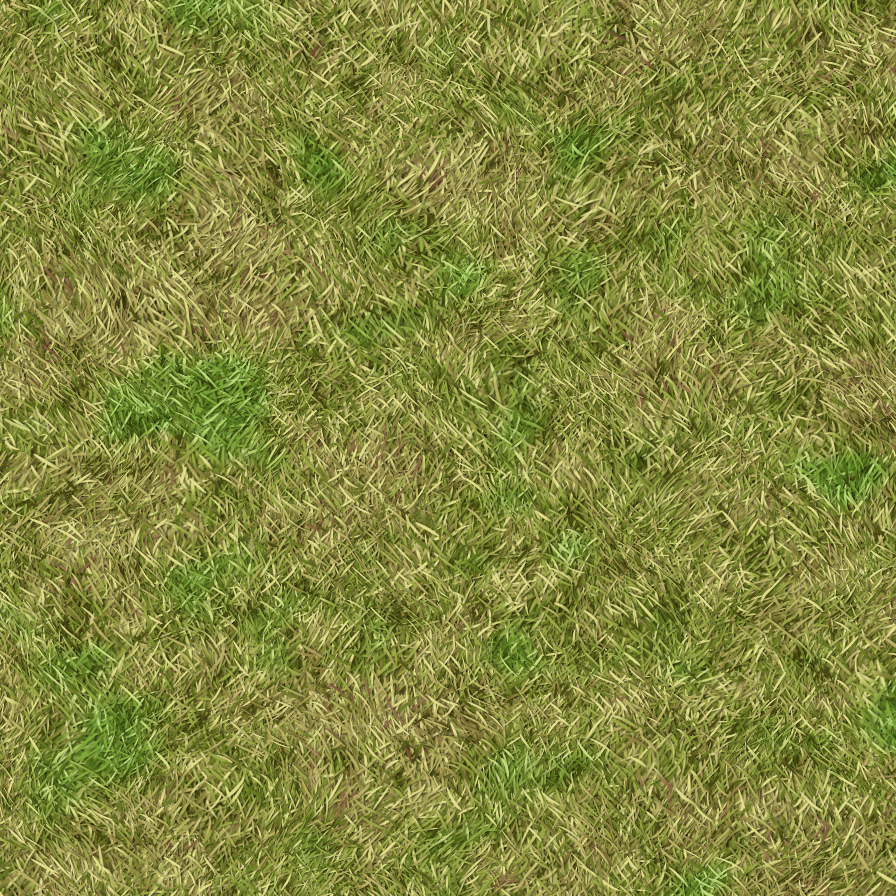
This texture is drawn by a Shadertoy shader. Its source:

```glsl
#define LAYERS 10
#define CELL_SIZE vec2(0.034, 0.0055)
#define BLADE_WIDTH 0.0013
#define LEAN_SPREAD 2.5
#define WARP 0.028
#define DRY_SHARE 0.42
#define PATCH_SCALE 7.0
#define SHADOW_DEPTH 0.2
#define CONTRAST 1.12

const vec3 SOIL   = vec3(0.30, 0.30, 0.08);
const vec3 MOSS   = vec3(0.41, 0.47, 0.14);
const vec3 LEAF   = vec3(0.57, 0.62, 0.25);
const vec3 HAY    = vec3(0.54, 0.50, 0.24);
const vec3 STRAW  = vec3(0.68, 0.65, 0.36);
const vec3 PALE   = vec3(0.81, 0.80, 0.49);
const vec3 LITTER = vec3(0.50, 0.33, 0.24);
const vec3 MEAN   = vec3(0.56, 0.575, 0.265);

vec4 hash4(vec2 p) {
    vec4 q = fract(p.xyxy * vec4(0.1031, 0.1030, 0.0973, 0.1099));
    q += dot(q, q.wzxy + 33.33);
    return fract((q.xxyz + q.yzzw) * q.zywx);
}

float gradientDot(vec2 cell, vec2 offset) {
    return dot(hash4(cell + 71.0).xy * 2.0 - 1.0, offset);
}

float gradientNoise(vec2 p) {
    vec2 i = floor(p), f = p - i;
    vec2 u = f * f * (3.0 - 2.0 * f);
    vec2 e = vec2(0.0, 1.0);
    return mix(mix(gradientDot(i, f), gradientDot(i + e.yx, f - e.yx), u.x),
               mix(gradientDot(i + e, f - e), gradientDot(i + 1.0, f - 1.0), u.x), u.y);
}

float fbm(vec2 p) {
    return gradientNoise(p) + 0.65 * gradientNoise(p * 2.3 + 13.7);
}

// Turf colour from lightness and dryness, both about 0 to 1
vec3 turfColor(float light, float dry) {
    vec3 low = mix(MOSS, HAY, dry);
    vec3 high = mix(LEAF, STRAW, dry);
    vec3 c = mix(SOIL, low, smoothstep(0.0, 0.2, light));
    c = mix(c, high, smoothstep(0.3, 0.54, light));
    return mix(c, PALE, smoothstep(0.76, 0.98, light));
}

float dryness(float pick, float patchDry) {
    return smoothstep(-0.2, 0.2, pick - 1.0 + DRY_SHARE + 0.9 * patchDry);
}

void mainImage(out vec4 fragColor, in vec2 fragCoord) {
    vec2 p = fragCoord / iResolution.y;
    float pixel = 1.0 / iResolution.y;

    // Slowly varying fields: dry patches, clump shade, growth direction
    float patchDry = fbm(p * PATCH_SCALE * vec2(0.85, 1.15));
    float clump = fbm(p * PATCH_SCALE * vec2(2.6, 3.4) + 40.0);
    float flow = 1.45 + 3.0 * gradientNoise(p * 8.0 + 9.0);
    float lush = smoothstep(0.1, 0.5, -patchDry);
    vec2 bent = p + WARP * vec2(gradientNoise(p * 9.0 + 23.0), gradientNoise(p * 9.0 + 57.0));

    // Matted undergrowth
    float grain = gradientNoise(p * vec2(190.0, 130.0));
    vec3 col = turfColor(0.36 + 0.7 * grain + 0.35 * clump, dryness(0.5 + 0.5 * clump, patchDry));

    // Each layer leans one way; its staggered columns hold one blade per cell
    for (int layer = 0; layer < LAYERS; layer++) {
        float n = float(layer);
        float height = n / float(LAYERS - 1);
        float angle = 1.5 + LEAN_SPREAD * (fract(n * 0.618 + 0.3) - 0.5);
        vec2 dir = vec2(cos(angle), sin(angle));
        vec2 g = vec2(dot(bent, dir), dot(bent, vec2(-dir.y, dir.x))) / CELL_SIZE + n * 17.31;
        float grows = 0.62 + 0.4 * cos(2.0 * (angle - flow));

        for (int k = -1; k <= 1; k++) {
            float column = floor(g.y) + float(k);
            float slide = g.x + fract(column * column * 0.618) * 7.0;
            vec2 cell = vec2(floor(slide), column);
            vec4 a = hash4(cell + n * 113.0);
            vec4 b = fract(a.wxyz * 41.7);

            // Curved, tapered blade outline
            float halfLen = mix(0.26, 0.5, a.x);
            float s = (slide - cell.x - mix(halfLen, 1.0 - halfLen, b.x)) / halfLen;
            float bend = (a.y - 0.5) * 1.1 * s + (b.y - 0.5) * 0.7 * s * s;
            float side = (g.y - column - a.z - bend) * CELL_SIZE.y;
            float taper = sqrt(max(1.0 - s * s, 0.0));
            float width = BLADE_WIDTH * mix(0.6, 1.25, b.z) * taper;
            float present = smoothstep(-0.04, 0.04, grows - b.w);
            float cover = clamp((width - abs(side)) / pixel + 0.5, 0.0, 1.0);
            cover *= smoothstep(0.0, 0.4, taper) * present;

            // Blade colour, with a soft shadow to one side
            float shade = smoothstep(2.2 * BLADE_WIDTH, 0.0, abs(side + BLADE_WIDTH)) * taper * present;
            float light = a.w + 0.34 * clump + 0.12 * s + 0.12 * (height - 0.3);
            vec3 blade = turfColor(light, dryness(fract(a.z * 23.3 + a.y), patchDry));
            blade *= mix(vec3(1.0), vec3(0.83, 0.99, 0.85), lush);
            float litter = step(0.96, fract(a.x * 31.7)) * smoothstep(-0.1, 0.3, patchDry);
            blade = mix(blade, LITTER, 0.8 * litter);

            col *= 1.0 - SHADOW_DEPTH * shade;
            col = mix(col, blade * 1.05, cover);
        }
    }

    col = MEAN + (col - MEAN) * CONTRAST;
    fragColor = vec4(clamp(col, 0.0, 1.0), 1.0);
}
```
